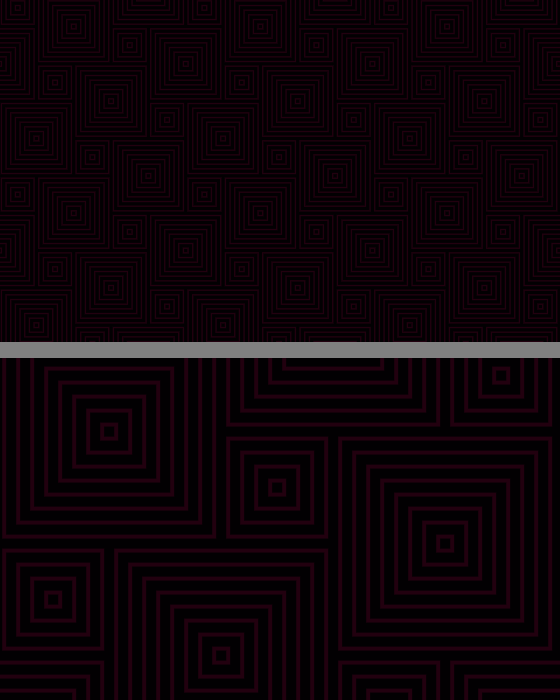
Top, the full canvas; bottom, a detail of the centre.
Give the GLSL for this pattern, as a Shadertoy shader.

```glsl
// Chebyshev distance to the centre of the enclosing square,
// in a pinwheel tiling of 2x2 and 1x1 squares
float squareDistance(vec2 p) {
    vec2 cell = floor(p);
    vec2 local = p - cell;

    // Each group of five unit cells holds one large and one small square
    float slot = mod(cell.x + 3.0 * cell.y, 5.0);
    bool isSmall = abs(slot - 2.0) < 0.5;
    bool isRight = abs(slot - 1.0) < 0.5 || slot > 3.5;
    vec2 quadrant = vec2(isRight ? 1.0 : 0.0, step(2.5, slot));

    vec2 offset = abs(isSmall ? local - 0.5 : local + quadrant - 1.0);
    return max(offset.x, offset.y);
}

void mainImage(out vec4 fragColor, in vec2 fragCoord) {
    // Fifteen unit cells across: three full repeats
    vec2 p = fragCoord * 15.0 / iResolution.x + vec2(0.025, 0.55);

    // Eight concentric outlines per unit of distance
    float rings = squareDistance(p) * 8.0;
    float fromLine = abs(fract(rings) - 0.5);
    float pixel = 8.0 * 15.0 / iResolution.x;
    float line = clamp((0.14 - fromLine) / pixel + 0.5, 0.0, 1.0);

    vec3 background = vec3(0.008, 0.0, 0.008);
    vec3 outline = vec3(0.135, 0.0, 0.06);
    fragColor = vec4(mix(background, outline, line), 1.0);
}
```
